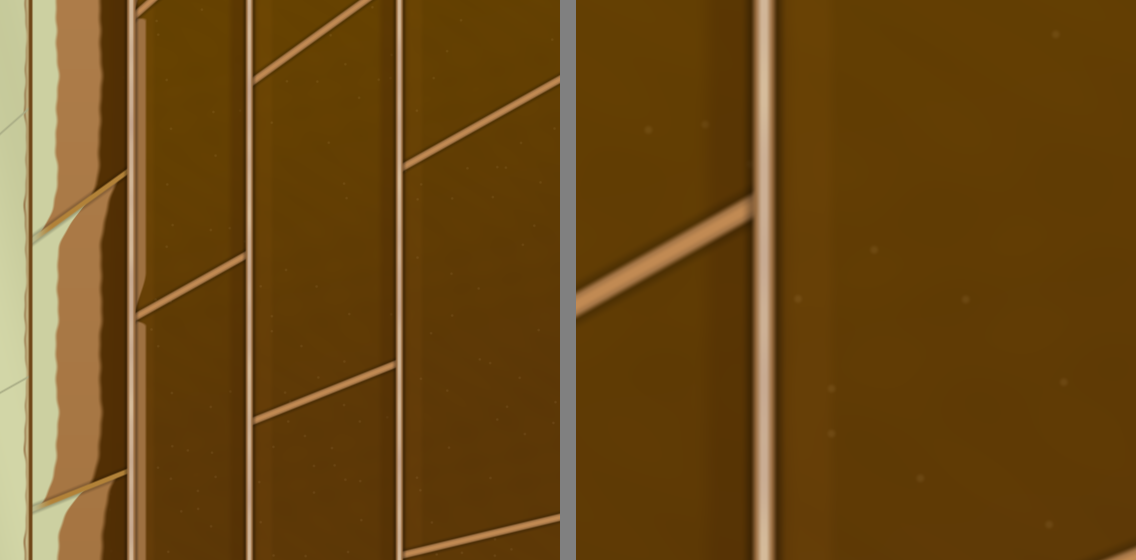
Left, the full canvas; right, a detail of the centre.
Give the GLSL for this texture, as a three.js fragment shader.

```glsl
// Glossy bevelled brown tiles in running bond, receding to a pale, sunlit left edge
varying vec2 vUv;

#define FACE_LOW vec3(0.365, 0.220, 0.025)
#define FACE_HIGH vec3(0.395, 0.255, 0.005)
#define SHADE vec3(0.310, 0.175, 0.015)
#define TAN vec3(0.660, 0.470, 0.270)
#define CREAM vec3(0.800, 0.815, 0.630)
#define GROUT vec3(0.700, 0.500, 0.300)
#define GLINT vec3(0.840, 0.740, 0.610)
#define GROUT_HALF 0.0062
#define SOFT 0.0022
#define HORIZON 0.5104
#define SCALE_LEFT 0.4622
#define SCALE_GROWTH 0.32

float hash(vec2 p) {
  return fract(sin(dot(p, vec2(127.1, 311.7))) * 43758.5);
}

// 1 below the limit, 0 above it
float below(float limit, float x, float soft) {
  return 1.0 - smoothstep(limit - soft, limit + soft, x);
}

// Left edge of each column, widening towards the viewer
float columnEdge(float i) {
  return 0.0547 + 0.1797 * i + 0.0156 * i * (i - 1.0)
       + 0.0043 * i * (i - 1.0) * (i - 2.0);
}

float waver(float y) {
  return 0.5 * sin(y * 31.0) + 0.3 * sin(y * 73.0 + 1.3) + 0.2 * sin(y * 157.0 + 4.0);
}

// Sparse round flecks, one candidate in each cell
float flecks(vec2 p) {
  vec2 cell = floor(p);
  vec2 centre = 0.25 + 0.5 * vec2(hash(cell), hash(cell + 7.3));
  return step(0.88, hash(cell + 3.1)) * below(0.08, length(fract(p) - centre), 0.06);
}

void main() {
  vec2 p = vUv;

  // Column and row in perspective, every other column shifted by half a tile
  float col = -1.0;
  for (int i = 0; i < 4; i++) col += step(columnEdge(float(i)), p.x);
  float fromLeft = p.x - columnEdge(col);
  float fromRight = columnEdge(col + 1.0) - p.x;
  float scale = SCALE_LEFT + SCALE_GROWTH * p.x;
  float v = (p.y + HORIZON) / scale;
  float row = v - 0.25 - 0.5 * mod(col, 2.0);
  float fromBottom = fract(row) * scale;
  float fromTop = scale - fromBottom;
  float wobble = waver(p.y + col * 0.37);

  // Brown glaze with faint mottling, flecks and bevels
  vec3 color = mix(FACE_LOW, FACE_HIGH, smoothstep(0.1, 1.0, p.y + 0.25 * (0.5 - p.x)));
  color *= 1.0 + 0.03 * (hash(vec2(col, floor(row))) - 0.5);
  color *= 1.0 + 0.012 * sin(p.x * 47.0 + 3.0 * sin(p.y * 19.0)) * sin(p.y * 61.0 + p.x * 23.0);
  color += 0.05 * flecks(p * 38.0);
  color = mix(color, SHADE, 0.45 * below(0.034, fromRight, 0.008));
  color += vec3(0.025, 0.015, 0.008) * below(0.040, fromLeft, 0.005);
  color = mix(color, SHADE, 0.35 * below(0.014, fromLeft, 0.008));

  if (col < 0.0) {
    // Sunlit column with a ragged brown seam
    color = CREAM + 0.025 * sin(p.y * 5.0 + p.x * 20.0);
    float seam = below(0.002, abs(fromRight - 0.008 - 0.003 * wobble), SOFT);
    color = mix(color, TAN * 0.85, seam * (0.45 + 0.35 * wobble));
    color = mix(color, TAN, 0.5 * below(0.007, fromRight, 0.004));
  } else if (col < 1.0) {
    // Reflected light: cream and tan bands bend at the tile ends
    float tanEdge = 0.125 + 0.003 * wobble + 0.030 * exp(-fromTop / 0.04)
                  - 0.018 * exp(-fromBottom / 0.03);
    float creamEdge = 0.047 + 0.004 * wobble + 0.060 * exp(-fromTop / 0.022)
                    - 0.034 * exp(-fromBottom / 0.022);
    color = mix(SHADE, color, 0.2);
    color = mix(color, TAN + 0.03 * (p.y - 0.4), below(tanEdge, fromLeft, 0.006));
    color = mix(color, CREAM, below(creamEdge, fromLeft, 0.004));
  } else if (col < 2.0) {
    // Narrow lit bevel, pinched at both ends
    float pinch = smoothstep(0.0, 0.070, fromBottom) * smoothstep(0.0, 0.028, fromTop);
    color = mix(color, TAN * 0.94, below(0.006 + 0.020 * pinch, fromLeft, 0.003));
  }

  // Slanted joints
  float slope = SCALE_GROWTH * v;
  float across = min(fromBottom, fromTop) * inversesqrt(1.0 + slope * slope);
  float halfWidth = col < 0.0 ? 0.0016 : (col < 1.0 ? 0.0042 : GROUT_HALF);
  vec3 joint = mix(GROUT * 0.92, GROUT * 1.08, below(halfWidth * 0.5, across, SOFT));
  if (col < 0.0) joint = CREAM * 0.83;
  else if (col < 1.0) joint = mix(CREAM * 0.9, vec3(0.70, 0.51, 0.22), smoothstep(0.0, 0.04, fromLeft));
  if (col >= 0.0) color *= 1.0 - 0.22 * below(halfWidth + 0.004, across, 0.004);
  color = mix(color, joint, below(halfWidth, across, SOFT));

  // Upright joints: dark seam at the far left, pale cores elsewhere
  float side = min(fromLeft, fromRight);
  float index = fromLeft < fromRight ? col : col + 1.0;
  if (index < 0.5) {
    color = mix(color, vec3(0.43, 0.27, 0.09), below(0.0032, side, SOFT));
  } else {
    float width = index < 1.5 ? 0.0074 : GROUT_HALF;
    float tint = 0.5 + 0.5 * waver(p.y * 0.6 + index);
    vec3 core = mix(GLINT, vec3(0.77, 0.65, 0.56), tint);
    color *= 1.0 - 0.32 * below(width + 0.004, side, 0.004);
    color = mix(color, GROUT * 0.88, below(width, side, SOFT));
    color = mix(color, core, below(width * 0.5, side, SOFT));
  }

  gl_FragColor = vec4(color, 1.0);
}
```
